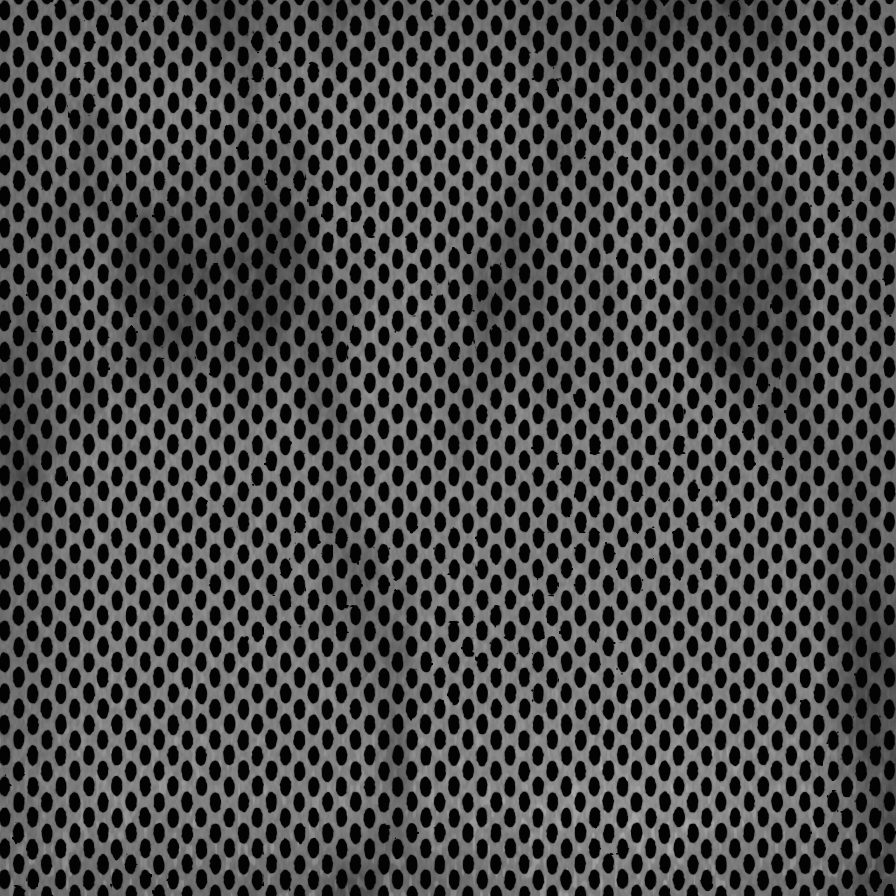
Reproduce this texture procedurally as a WebGL 2 fragment shader.

```glsl
#version 300 es
precision highp float;
// Worn grey sheet metal perforated with staggered upright oval holes.
uniform vec2 u_resolution;
out vec4 fragColor;

float hash(vec2 p) {
  return fract(sin(dot(p, vec2(127.1, 311.7))) * 43758.5453);
}

float noise(vec2 p) {
  vec2 cell = floor(p), f = fract(p);
  f = f * f * (3.0 - 2.0 * f);
  return mix(mix(hash(cell), hash(cell + vec2(1, 0)), f.x),
             mix(hash(cell + vec2(0, 1)), hash(cell + vec2(1, 1)), f.x), f.y);
}

float fbm(vec2 p) {
  float sum = 0.0, amplitude = 0.5;
  for (int i = 0; i < 4; i++) {
    sum += amplitude * noise(p);
    p = p * 2.03 + 17.3;
    amplitude *= 0.5;
  }
  return sum / 0.9375;
}

// Approximate signed distance to the nearest hole; every other column drops by half a pitch
float holeDistance(vec2 p) {
  vec2 pitches = vec2(63.8, 28.85);
  vec2 grid = vec2(p.x, 1.0 - p.y) * pitches - vec2(1.329, 0.826);
  float column = floor(grid.x + 0.5);
  grid.y += 0.5 * mod(column, 2.0);
  vec2 id = vec2(column, floor(grid.y + 0.5));

  // Small differences in place and size from hole to hole
  vec2 jitter = vec2(hash(id), hash(id + 41.7)) - 0.5;
  vec2 q = (grid - id) / pitches - jitter * vec2(0.0007, 0.0012);
  vec2 radii = vec2(0.0062, 0.0111) * (0.97 + 0.06 * hash(id + 83.1));
  float k = max(length(q / radii), 0.05);
  return k * (k - 1.0) / max(length(q / (radii * radii)), 1.0);
}

// Brushed, stained surface brightness
float metalTone(vec2 p) {
  float tone = 0.515;
  tone += 0.07 * (fbm(p * vec2(230.0, 120.0)) - 0.5);
  tone += 0.06 * (noise(p * vec2(420.0, 190.0) + 9.0) - 0.5);

  // Broad upright dark smears and fine mottled dirt inside them
  float smear = smoothstep(0.5, 0.8, fbm(p * vec2(7.0, 2.6) + vec2(3.1, 8.4)));
  float dirt = fbm(p * vec2(75.0, 45.0) + 30.0);
  tone *= 1.0 - smear * (0.2 + 0.35 * dirt);

  // Pale scuffs, strongest near the bottom
  float scuff = smoothstep(0.62, 0.85, noise(p * vec2(240.0, 75.0) + 61.0));
  tone += scuff * (0.03 + 0.1 * exp(-p.y * 9.0));
  tone *= 1.0 + 0.14 * exp(-dot(p - vec2(0.7, 0.03), p - vec2(0.7, 0.03)) * 45.0);

  // Slight falloff towards the borders
  vec2 edge = min(p, 1.0 - p);
  return tone * (0.84 + 0.16 * smoothstep(0.0, 0.12, min(edge.x, edge.y)));
}

void main() {
  vec2 p = gl_FragCoord.xy / u_resolution;

  // Ragged rims, with occasional nicks biting into the metal
  float d = holeDistance(p);
  d += 0.0011 * (noise(p * 330.0) - 0.5);
  d -= 0.0025 * smoothstep(0.84, 0.97, noise(p * 170.0 + 5.0))
     * smoothstep(0.5, 0.7, noise(p * 13.0 + 2.0));

  float softness = max(0.0009, 0.75 / u_resolution.y);
  float metal = smoothstep(-softness, softness, d);
  float rimShade = mix(0.85, 1.0, smoothstep(0.0, 0.0022, d));
  vec3 holeColor = vec3(0.01);
  vec3 metalColor = vec3(metalTone(p) * rimShade);
  fragColor = vec4(mix(holeColor, metalColor, metal), 1.0);
}
```
